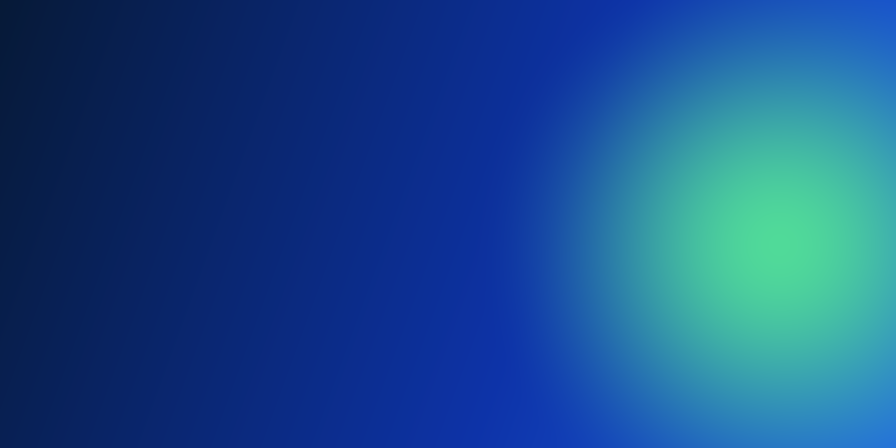
This background is drawn by a Shadertoy shader. Its source:

```glsl
// Slanted navy-to-blue gradient with a soft green glow on the right.

// Three-stop ramp from the dark corner to the bright one.
vec3 blueRamp(float t) {
    vec3 navy  = vec3(0.024, 0.100, 0.215);
    vec3 royal = vec3(0.052, 0.200, 0.660);
    vec3 azure = vec3(0.115, 0.385, 0.890);
    vec3 lower = mix(navy, royal, clamp(t / 0.6, 0.0, 1.0));
    return mix(lower, azure, clamp((t - 0.6) / 0.4, 0.0, 1.0));
}

void mainImage(out vec4 fragColor, in vec2 fragCoord) {
    // Canvas height is one unit.
    vec2 p = fragCoord / iResolution.y;
    float aspect = iResolution.x / iResolution.y;

    // Gradient axis runs right and slightly down, from corner to corner.
    vec2 axis = vec2(cos(radians(20.0)), sin(radians(20.0)));
    float t = dot(vec2(p.x, 1.0 - p.y), axis) / dot(vec2(aspect, 1.0), axis);
    vec3 color = blueRamp(t);

    // Round glow with a smooth falloff.
    vec2 glowCenter = vec2(0.87 * aspect, 0.453);
    float glow = 1.0 - smoothstep(0.0, 0.68, distance(p, glowCenter));
    color = mix(color, vec3(0.315, 0.855, 0.600), glow);

    fragColor = vec4(color, 1.0);
}
```
